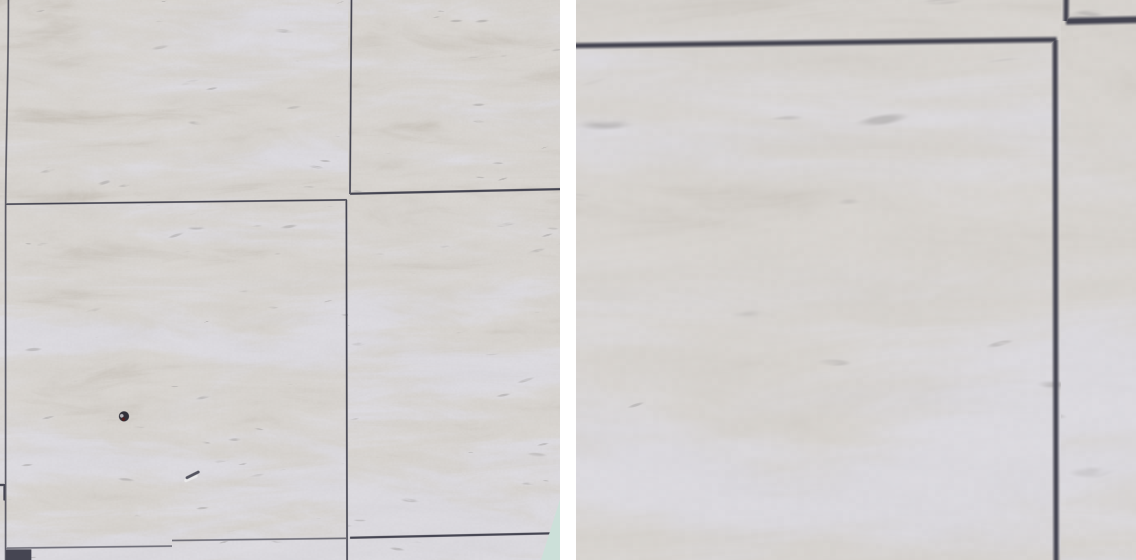
Left, the full canvas; right, a detail of the centre.
A three.js fragment shader for this texture:

```glsl
// Pale travertine cladding: two columns by two rows of large, slightly skewed
// panels with thin dark joints. Warped sine layers make the horizontal strata,
// scattered stretched cells make the pits, and distance functions the wear.
varying vec2 vUv;

#define ROW_PITCH 0.6143
#define COLUMN_SPLIT 0.622
#define JOINT_HALF 0.0015
#define SOFT 0.0014
#define STRATA_SCALE vec2(3.2, 15.0)
#define PIT_SCALE vec2(26.0, 58.0)
#define PIT_SHARE 0.13
#define GRAIN 0.008

const vec3 SAND = vec3(0.842, 0.828, 0.812);
const vec3 COOL = vec3(0.855, 0.848, 0.868);
const vec3 OCHRE = vec3(0.790, 0.768, 0.738);
const vec3 PIT = vec3(0.64, 0.63, 0.63);
const vec3 JOINT = vec3(0.27, 0.27, 0.32);
const vec3 GLASS = vec3(0.80, 0.88, 0.85);

float hash(vec2 p) {
  return fract(sin(dot(p, vec2(127.1, 311.7))) * 4375.85);
}

// Antialiased coverage of a shape with signed distance d
float fill(float d) { return 1.0 - smoothstep(-SOFT, SOFT, d); }

float within(float x, float a, float b) {
  return smoothstep(a - SOFT, a + SOFT, x) * (1.0 - smoothstep(b - SOFT, b + SOFT, x));
}

float segment(vec2 p, vec2 a, vec2 b) {
  vec2 ab = b - a;
  return length(p - a - ab * clamp(dot(p - a, ab) / dot(ab, ab), 0.0, 1.0));
}

// Layered sines, each octave bent by the one before
float strata(vec2 q) {
  float sum = 0.0, amp = 0.5;
  for (int i = 0; i < 7; i++) {
    q = mat2(0.8, 0.6, -0.6, 0.8) * q * 1.55 + 1.7;
    q += 0.6 * sin(q.yx * 0.7 + sum * 2.0);
    sum += amp * sin(q.x) * cos(q.y * 0.8);
    amp *= 0.74;
  }
  return sum;
}

// Sparse tilted flecks, one candidate per cell
float pits(vec2 p) {
  vec2 q = p * PIT_SCALE, cell = floor(q);
  float cover = 0.0;
  for (int j = -1; j <= 1; j++) {
    for (int i = -1; i <= 1; i++) {
      vec2 id = cell + vec2(float(i), float(j));
      vec2 d = q - id - vec2(hash(id), hash(id + 17.3));
      d.y -= d.x * (hash(id + 5.1) - 0.3);
      float size = mix(0.15, 0.55, hash(id + 9.7));
      float fleck = 1.0 - smoothstep(0.3, 1.0, length(d / vec2(size, size * 0.5)));
      cover = max(cover, fleck * step(hash(id + 31.9), PIT_SHARE));
    }
  }
  return cover;
}

// Height of the lowest horizontal joint in a column
float jointHeight(float column, float x) {
  float left = 0.021 + 0.0125 * x;
  float right = 0.0397 + 0.022 * (x - 0.625);
  return mix(left, right, column);
}

float joints(vec2 p, float column, float row) {
  // Left border and the middle joint, which shifts between rows
  float border = 0.010 + 0.005 * smoothstep(0.6, 1.0, p.y);
  float middle = mix(0.6198 - 0.002 * p.y, 0.6201 + 0.0075 * p.y, row);
  float ink = 0.85 * fill(abs(p.x - border) - JOINT_HALF);
  float gap = 1.0 - within(p.y, 0.6435, 0.6525);
  ink = max(ink, gap * fill(abs(p.x - middle) - JOINT_HALF));
  // Horizontal joints, the lowest one broken by a step
  float span = mix(within(p.x, 0.010, 0.6195), within(p.x, 0.625, 1.1), column);
  for (int k = 0; k < 2; k++) {
    float low = 1.0 - float(k);
    float y = jointHeight(column, p.x) + float(k) * ROW_PITCH;
    y += low * (1.0 - column) * 0.010 * step(0.308, p.x);
    float worn = 1.0 - low * (0.3 * (1.0 - column) + within(p.x, 0.983, 1.1) * 0.7);
    float thick = JOINT_HALF + 0.0005 * column;
    ink = max(ink, span * worn * fill(abs(p.y - y) - thick));
  }
  return ink;
}

void main() {
  vec2 p = vUv;
  float column = step(COLUMN_SPLIT, p.x);
  float row = step(jointHeight(column, p.x) + ROW_PITCH, p.y);
  vec2 shift = vec2(column * 3.7, row * 5.3);

  // Stone tones, cooler toward the foot and in one pale band
  float vein = strata(p * STRATA_SCALE + shift);
  float fine = strata(p * STRATA_SCALE * 3.0 + shift + 8.0);
  float bend = p.y - 0.41 + 0.06 * p.x + 0.012 * sin(p.x * 17.0);
  float coolness = 0.35 * exp(-bend * bend * 900.0) + 0.3 * (1.0 - smoothstep(0.0, 0.35, p.y));
  float tone = 0.48 + 0.36 * vein + 0.16 * fine + coolness;
  vec3 color = mix(OCHRE, SAND, smoothstep(-0.1, 0.4, tone));
  color = mix(color, COOL, smoothstep(0.4, 0.85, tone));
  color += GRAIN * fine + GRAIN * (hash(floor(p * 256.0)) - 0.5);
  color = mix(color, PIT, 0.5 * pits(p + shift) * smoothstep(-0.1, 0.5, fine));

  // Joints, corner block and bracket at the left edge
  float dark = joints(p, column, row);
  dark = max(dark, within(p.x, 0.010, 0.056) * fill(p.y - 0.019));
  dark = max(dark, fill(segment(p, vec2(0.0, 0.134), vec2(0.008, 0.134)) - 0.002));
  dark = max(dark, fill(segment(p, vec2(0.008, 0.134), vec2(0.008, 0.108)) - 0.002));
  color = mix(color, JOINT, dark);

  // Drilled hole with a pale plug, and a chipped slot with a lit lip
  vec2 hole = p - vec2(0.2214, 0.2565);
  color = mix(color, JOINT * 0.7, fill(length(hole) - 0.009));
  color = mix(color, COOL, 0.8 * fill(length(hole + vec2(0.004, -0.001)) - 0.0032));
  color = mix(color, vec3(0.33, 0.12, 0.12), fill(length(hole + vec2(0.001, 0.005)) - 0.003));
  float slot = segment(p, vec2(0.334, 0.147), vec2(0.354, 0.157));
  float lip = segment(p, vec2(0.332, 0.142), vec2(0.350, 0.150));
  color = mix(color, vec3(0.93), 0.8 * fill(lip - 0.003));
  color = mix(color, JOINT, 0.9 * fill(slot - 0.0025));

  // Pale glass sliver in the lower right corner
  color = mix(color, GLASS, fill(0.966 + 0.315 * p.y - p.x));
  gl_FragColor = vec4(color, 1.0);
}
```
